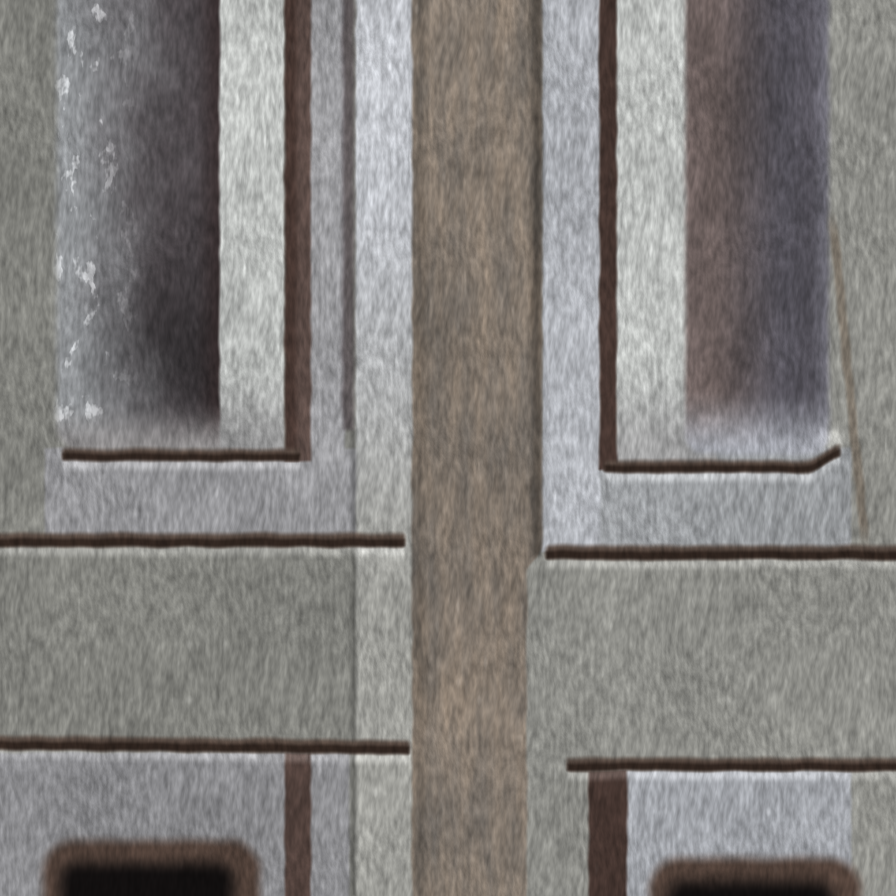
This texture is drawn by a Shadertoy shader. Its source:

```glsl
// Weathered grey timber door: recessed panels, dark grooves and a brown central post.

float hash(vec2 p) {
    vec3 q = fract(vec3(p.xyx) * 0.1031);
    q += dot(q, q.yzx + 33.33);
    return fract((q.x + q.y) * q.z);
}

vec2 gradientAt(vec2 cell) {
    float angle = 6.2832 * hash(cell);
    return vec2(cos(angle), sin(angle));
}

float gradientNoise(vec2 p) {
    vec2 i = floor(p), f = fract(p);
    vec2 u = f * f * f * (f * (f * 6.0 - 15.0) + 10.0);
    vec2 e = vec2(1.0, 0.0);
    float a = dot(gradientAt(i), f);
    float b = dot(gradientAt(i + e), f - e);
    float c = dot(gradientAt(i + e.yx), f - e.yx);
    float d = dot(gradientAt(i + 1.0), f - 1.0);
    return mix(mix(a, b, u.x), mix(c, d, u.x), u.y);
}

float fbm(vec2 p) {
    float sum = 0.0, amp = 1.0;
    for (int i = 0; i < 4; i++) {
        sum += amp * gradientNoise(p);
        p = p * 2.03 + 17.3;
        amp *= 0.6;
    }
    return sum;
}

// Coverage of a rounded rectangle given by its corners
float boxMask(vec2 p, vec2 lo, vec2 hi, float radius, float soft) {
    vec2 d = abs(p - 0.5 * (lo + hi)) - 0.5 * (hi - lo) + radius;
    float dist = length(max(d, 0.0)) + min(max(d.x, d.y), 0.0) - radius;
    return 1.0 - smoothstep(-soft, soft, dist);
}

vec3 slab(vec3 base, vec2 p, vec2 lo, vec2 hi, vec3 tint) {
    return mix(base, tint, boxMask(p, lo, hi, 0.002, 0.0025));
}

// Dark cut with a worn, lighter lip under it
vec3 groove(vec3 base, vec2 p, vec2 lo, vec2 hi) {
    base += 0.13 * boxMask(p, lo - vec2(0.0, 0.010), hi - vec2(0.0, 0.008), 0.004, 0.005);
    base = mix(base, vec3(0.33, 0.28, 0.25), boxMask(p, lo, hi, 0.004, 0.004));
    float core = boxMask(p, lo, vec2(hi.x, mix(lo.y, hi.y, 0.6)), 0.002, 0.003);
    return mix(base, vec3(0.16, 0.12, 0.10), 0.85 * core);
}

vec3 leftRecess(vec2 p) {
    float across = smoothstep(0.06, 0.215, p.x + 0.10 * fbm(p * vec2(9.0, 5.0)) * 0.4);
    vec3 tint = mix(vec3(0.58, 0.59, 0.60), vec3(0.29, 0.27, 0.28), across);
    tint *= 1.0 - 0.3 * exp(-pow((p.y - 0.60) / 0.08, 2.0)) * across;
    tint = mix(tint, vec3(0.20, 0.16, 0.16), smoothstep(0.215, 0.245, p.x) * 0.75);
    float scuff = smoothstep(0.25, 0.6, fbm(p * vec2(45.0, 25.0)));
    tint += 0.22 * scuff * (1.0 - smoothstep(0.10, 0.17, p.x));
    return mix(vec3(0.56, 0.55, 0.55), tint, smoothstep(0.495, 0.555, p.y));
}

vec3 rightRecess(vec2 p) {
    vec3 tint = mix(vec3(0.44, 0.39, 0.38), vec3(0.34, 0.33, 0.36), smoothstep(0.79, 0.88, p.x));
    tint *= 0.94 + 0.2 * fbm(p * vec2(14.0, 5.0));
    tint = mix(tint, vec3(0.52, 0.52, 0.56), smoothstep(0.90, 0.93, p.x) * 0.6);
    return mix(vec3(0.65, 0.66, 0.69), tint, smoothstep(0.49, 0.57, p.y));
}

// Lower opening: warm worn rim around a black interior
vec3 opening(vec3 base, vec2 p, vec2 lo, vec2 hi) {
    base = mix(base, vec3(0.31, 0.25, 0.22), boxMask(p, lo, hi, 0.035, 0.009));
    return mix(base, vec3(0.07, 0.06, 0.06), boxMask(p, lo + vec2(0.02, 0.0), hi - vec2(0.03, 0.026), 0.02, 0.014));
}

void mainImage(out vec4 fragColor, in vec2 fragCoord) {
    vec2 uv = fragCoord / iResolution.xy;
    vec2 p = uv + 0.0022 * vec2(gradientNoise(uv * 38.0), gradientNoise(uv * 31.0 + 9.0));
    vec3 darkWood = vec3(0.27, 0.21, 0.19), pale = vec3(0.73, 0.74, 0.73);

    // Rails and flat boards
    vec3 col = mix(vec3(0.50, 0.50, 0.48), vec3(0.55, 0.55, 0.53), step(0.5, p.x));
    col = slab(col, p, vec2(0.05, 0.40), vec2(0.40, 0.50), vec3(0.57, 0.57, 0.58));
    col = slab(col, p, vec2(0.60, 0.385), vec2(0.95, 0.50), vec3(0.60, 0.61, 0.62));
    col = slab(col, p, vec2(0.34, 0.485), vec2(0.385, 1.1), vec3(0.60, 0.60, 0.61));
    col = slab(col, p, vec2(-0.1), vec2(0.39, 0.16), vec3(0.53, 0.53, 0.54));
    col = slab(col, p, vec2(0.69, -0.1), vec2(0.95, 0.14), vec3(0.62, 0.63, 0.65));

    // Stiles and central post
    col = slab(col, p, vec2(0.397, -0.1), vec2(0.465, 1.1), mix(vec3(0.61, 0.61, 0.59), vec3(0.74, 0.75, 0.77), smoothstep(0.3, 0.8, p.y)));
    col = slab(col, p, vec2(0.605, 0.385), vec2(0.67, 1.1), vec3(0.67, 0.68, 0.70));
    vec3 postTint = vec3(0.50, 0.46, 0.42) + vec3(0.09, 0.07, 0.05) * fbm(p * vec2(40.0, 7.0));
    float postRight = mix(0.588, 0.605, smoothstep(0.36, 0.39, p.y));
    col = slab(col, p, vec2(0.46, -0.1), vec2(postRight, 1.1), postTint);
    col *= 1.0 - 0.35 * boxMask(p, vec2(0.594, 0.38), vec2(0.605, 1.1), 0.0, 0.006);
    col *= 1.0 - 0.18 * boxMask(p, vec2(0.462, 0.0), vec2(0.474, 1.1), 0.0, 0.008);
    col = mix(col, vec3(0.32, 0.29, 0.30), 0.75 * boxMask(p, vec2(0.382, 0.52), vec2(0.395, 1.1), 0.002, 0.004));
    col *= 1.0 - 0.25 * boxMask(p, vec2(0.392, 0.0), vec2(0.398, 0.52), 0.0, 0.004);

    // Upper recessed panels with pale bevels
    col = mix(col, leftRecess(p), boxMask(p, vec2(0.063, 0.498), vec2(0.29, 1.1), 0.025, 0.006));
    col = slab(col, p, vec2(0.245, 0.498), vec2(0.317, 1.1), mix(vec3(0.58), pale, smoothstep(0.50, 0.60, p.y)));
    col = slab(col, p, vec2(0.688, 0.485), vec2(0.80, 1.1), mix(vec3(0.63), pale, smoothstep(0.49, 0.60, p.y)));
    col = mix(col, rightRecess(p), boxMask(p, vec2(0.765, 0.493), vec2(0.925, 1.1), 0.02, 0.005));
    col += 0.25 * exp(-dot(p - vec2(0.93, 0.51), p - vec2(0.93, 0.51)) * 6000.0);
    col = slab(col, p, vec2(0.318, 0.485), vec2(0.347, 1.1), darkWood + 0.08 * smoothstep(0.326, 0.336, p.x));
    col = slab(col, p, vec2(0.669, 0.475), vec2(0.688, 1.1), darkWood);
    col = groove(col, p, vec2(0.07, 0.486), vec2(0.335, 0.499));
    float lift = 0.018 * smoothstep(0.90, 0.94, p.x);
    col = groove(col, p - vec2(0.0, lift), vec2(0.675, 0.473), vec2(0.937, 0.486));
    float crack = abs(p.x - mix(0.965, 0.93, (p.y - 0.40) / 0.35));
    col = mix(col, vec3(0.40, 0.34, 0.28), 0.5 * (1.0 - smoothstep(0.002, 0.008, crack)) * boxMask(p, vec2(0.9, 0.40), vec2(1.0, 0.75), 0.0, 0.02));

    // Lower panels and openings
    col = slab(col, p, vec2(0.318, -0.1), vec2(0.347, 0.16), darkWood + 0.04);
    col = slab(col, p, vec2(0.657, -0.1), vec2(0.70, 0.14), darkWood);
    col = opening(col, p, vec2(0.048, -0.1), vec2(0.29, 0.062));
    col = opening(col, p, vec2(0.725, -0.1), vec2(0.96, 0.042));

    // Long horizontal joints
    col = groove(col, p, vec2(-0.1, 0.390), vec2(0.452, 0.405));
    col = groove(col, p + vec2(0.0, 0.012 * p.x - 0.004), vec2(-0.1, 0.160), vec2(0.457, 0.175));
    col = groove(col, p, vec2(0.61, 0.376), vec2(1.1, 0.391));
    col = groove(col, p, vec2(0.632, 0.140), vec2(1.1, 0.154));

    // Upright grain, broad stains and bright flecks
    float grain = fbm(uv * vec2(95.0, 34.0) + 2.0 * gradientNoise(uv * 9.0));
    float fibre = gradientNoise(uv * vec2(240.0, 80.0));
    float light = dot(col, vec3(0.333));
    col *= 1.0 + 0.17 * grain + 0.18 * fibre + 0.09 * fbm(uv * vec2(7.0, 4.0));
    col += 0.16 * light * smoothstep(0.35, 0.7, gradientNoise(uv * vec2(130.0, 48.0) + 5.0));
    fragColor = vec4(clamp(col, 0.0, 1.0), 1.0);
}
```
